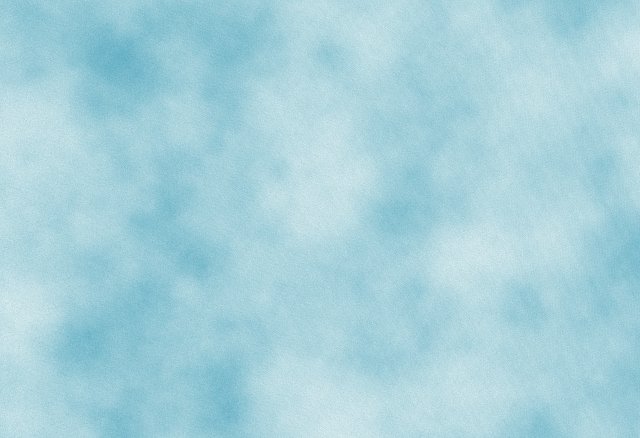
A WebGL 1 fragment shader for this texture:

```glsl
precision highp float;
// Soft pale clouds drifting over a teal-blue wash, covered with fine paper grain.

uniform vec2 u_resolution;

// Three random values in 0..1 for a cell
vec3 hash3(vec2 cell) {
  vec3 seeds = vec3(dot(cell, vec2(127.1, 311.7)),
                    dot(cell, vec2(269.5, 183.3)),
                    dot(cell, vec2(419.2, 371.9)));
  return fract(sin(seeds) * 43758.5);
}

// Cellular noise: one soft bump per cell, jittered, of random sign and strength
float softCells(vec2 p) {
  vec2 home = floor(p);
  float sum = 0.0;
  for (int y = -1; y <= 1; y++) {
    for (int x = -1; x <= 1; x++) {
      vec2 cell = home + vec2(float(x), float(y));
      vec3 rnd = hash3(cell);
      vec2 offset = p - cell - rnd.xy;
      float falloff = max(0.0, 1.0 - dot(offset, offset));
      sum += (rnd.z * 2.0 - 1.0) * falloff * falloff * falloff;
    }
  }
  return sum;
}

// Layers of cells, each finer, fainter and turned against the last
float clouds(vec2 p) {
  mat2 turn = mat2(0.8, 0.6, -0.6, 0.8);
  float sum = 0.0;
  float strength = 1.0;
  for (int i = 0; i < 5; i++) {
    sum += strength * softCells(p);
    p = turn * p * 2.03 + vec2(13.7, 5.3);
    strength *= 0.5;
  }
  return sum;
}

void main() {
  vec2 uv = gl_FragCoord.xy / u_resolution.y;

  // Cloud density, with the brightest crests flattened
  float cover = clouds(uv * 4.7 + vec2(4.2, 7.9));
  float density = clamp(0.59 + 0.34 * (cover - 0.2 * cover * cover), 0.0, 1.0);

  // Tone from deep teal to pale mist
  vec3 deepTeal = vec3(0.40, 0.695, 0.775);
  vec3 paleMist = vec3(0.84, 0.915, 0.925);
  vec3 color = mix(deepTeal, paleMist, density);

  // Fine paper grain, turned off the pixel grid
  mat2 grainTurn = mat2(0.87, 0.49, -0.49, 0.87);
  color += 0.042 * softCells(grainTurn * uv * 560.0 + 31.0);

  gl_FragColor = vec4(color, 1.0);
}
```
